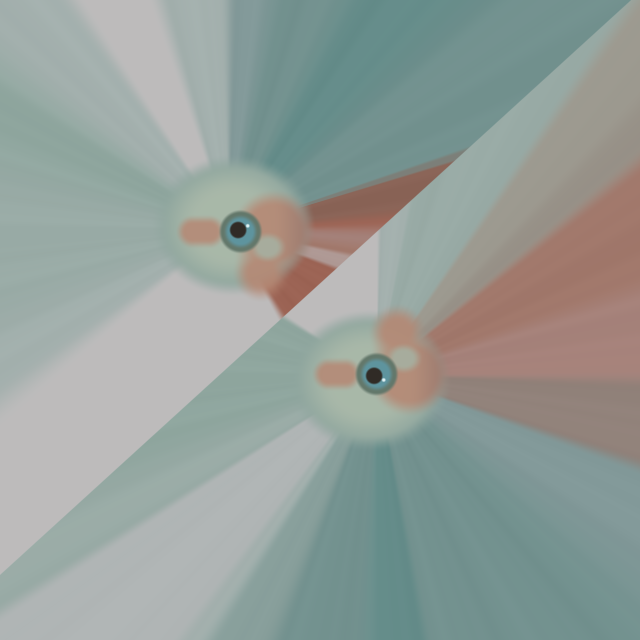
Reproduce this background procedurally as a Shadertoy shader.

```glsl
// Two soft round eyes with fans of muted rays, split by a diagonal seam.

const vec3 WHITE  = vec3(0.74, 0.735, 0.735);
const vec3 SILVER = vec3(0.69, 0.71, 0.71);
const vec3 MIST   = vec3(0.64, 0.69, 0.68);
const vec3 PALE   = vec3(0.60, 0.67, 0.65);
const vec3 SAGE   = vec3(0.56, 0.65, 0.62);
const vec3 SLATE  = vec3(0.51, 0.60, 0.60);
const vec3 TEAL   = vec3(0.45, 0.57, 0.56);
const vec3 DEEP   = vec3(0.395, 0.55, 0.54);
const vec3 TAUPE  = vec3(0.61, 0.60, 0.56);
const vec3 UMBER  = vec3(0.57, 0.51, 0.48);
const vec3 ROSE   = vec3(0.65, 0.51, 0.48);
const vec3 RUST   = vec3(0.63, 0.47, 0.42);
const vec3 BRICK  = vec3(0.61, 0.39, 0.33);
const vec3 BROWN  = vec3(0.54, 0.39, 0.34);
const vec3 PEACH  = vec3(0.71, 0.53, 0.45);

// Angle in degrees, wrapped to start at the given direction
float angleFrom(vec2 p, float start) {
    return start + mod(degrees(atan(p.y, p.x)) - start, 360.0);
}

// Change to the next ray colour around one angle
void turn(inout vec3 c, vec3 next, float a, float at, float soft) {
    c = mix(c, next, smoothstep(at - soft, at + soft, a));
}

// Coverage of a shape from its signed distance
float cover(float d, float soft) {
    return 1.0 - smoothstep(-soft, soft, d);
}

float smoothUnion(float a, float b, float k) {
    float h = clamp(0.5 + 0.5 * (b - a) / k, 0.0, 1.0);
    return mix(b, a, h) - k * h * (1.0 - h);
}

// Fine streaks from layered sines of the angle
float streaks(float a) {
    float r = radians(a);
    return 0.005 * (sin(r * 23.0) + 0.6 * sin(r * 47.0 + 1.3) + 0.4 * sin(r * 91.0 + 2.1));
}

vec3 upperRays(vec2 p) {
    float a = angleFrom(p, -75.0);
    vec3 c = WHITE;
    turn(c, BRICK, a, -59.0, 3.0);
    turn(c, mix(ROSE, WHITE, 0.4), a, -20.0, 1.5);
    turn(c, RUST, a, -12.0, 1.5);
    turn(c, ROSE, a, -7.0, 3.0);
    turn(c, BRICK, a, 0.0, 3.5);
    turn(c, BROWN, a, 5.0, 3.0);
    turn(c, mix(BROWN, TEAL, 0.6), a, 16.8, 0.4);
    turn(c, TEAL, a, 18.7, 0.5);
    turn(c, DEEP, a, 43.0, 7.0);
    turn(c, TEAL, a, 63.0, 5.0);
    turn(c, SLATE, a, 80.0, 4.0);
    turn(c, MIST, a, 90.0, 2.5);
    turn(c, WHITE, a, 107.0, 2.5);
    turn(c, MIST, a, 124.5, 2.5);
    turn(c, SAGE, a, 144.0, 6.0);
    turn(c, PALE, a, 164.0, 9.0);
    turn(c, MIST, a, 203.0, 10.0);
    turn(c, WHITE, a, 217.0, 4.0);
    return c + streaks(a) * smoothstep(WHITE.r, MIST.r, c.r);
}

vec3 lowerRays(vec2 p) {
    float a = angleFrom(p, -240.0);
    vec3 c = WHITE;
    turn(c, SAGE, a, -212.0, 2.0);
    turn(c, PALE, a, -159.0, 6.0);
    turn(c, SILVER, a, -147.8, 1.2);
    turn(c, MIST, a, -126.5, 1.5);
    turn(c, mix(SLATE, SAGE, 0.5), a, -122.5, 2.0);
    turn(c, TEAL, a, -111.0, 2.5);
    turn(c, DEEP, a, -92.0, 3.0);
    turn(c, TEAL, a, -79.5, 1.5);
    turn(c, SLATE, a, -39.0, 7.0);
    turn(c, UMBER, a, -19.0, 2.0);
    turn(c, ROSE, a, -1.0, 2.5);
    turn(c, RUST, a, 18.0, 3.0);
    turn(c, mix(UMBER, TAUPE, 0.7), a, 39.0, 2.0);
    turn(c, TAUPE, a, 46.0, 3.0);
    turn(c, PALE, a, 55.5, 1.5);
    turn(c, MIST, a, 79.0, 1.0);
    turn(c, WHITE, a, 89.0, 1.2);
    return c + streaks(a) * smoothstep(WHITE.r, MIST.r, c.r);
}

// Soft body, peach markings and eye; one unit is the eye radius
vec3 softEye(vec3 c, vec2 p) {
    float body = length((p - vec2(-0.35, 0.3)) / vec2(3.8, 3.3));
    vec3 skin = mix(vec3(0.66, 0.72, 0.66), SAGE, smoothstep(0.45, 1.0, body));
    c = mix(c, skin, cover(body - 0.92, 0.13));

    float patches = smoothUnion(length(p - vec2(1.6, 0.0)) - 1.65,
                                length(p - vec2(1.0, -2.0)) - 1.0, 0.6);
    vec3 blush = mix(PEACH, RUST, smoothstep(1.5, 3.3, p.x));
    c = mix(c, blush, 0.88 * cover(patches, 0.45));
    float pale = length((p - vec2(1.3, -0.75)) / vec2(1.1, 0.9)) - 0.62;
    c = mix(c, vec3(0.65, 0.69, 0.63), 0.9 * cover(pale, 0.25));
    float bar = length(vec2(max(abs(p.x + 1.9) - 0.4, 0.0), p.y)) - 0.6;
    c = mix(c, PEACH, 0.85 * cover(bar, 0.25));

    float r = length(p);
    c = mix(c, vec3(0.39, 0.47, 0.42), cover(r - 0.98, 0.1));
    c = mix(c, vec3(0.37, 0.58, 0.62), cover(r - 0.7, 0.14));
    c = mix(c, vec3(0.19, 0.17, 0.15), cover(length(p - vec2(-0.12, 0.08)) - 0.39, 0.06));
    return mix(c, vec3(0.88, 0.95, 0.96), cover(length(p - vec2(0.34, 0.28)) - 0.08, 0.05));
}

void mainImage(out vec4 fragColor, in vec2 fragCoord) {
    float size = min(iResolution.x, iResolution.y);
    vec2 uv = (fragCoord - 0.5 * iResolution.xy) / size + 0.5;
    const float EYE = 0.0326;

    vec3 upper = softEye(upperRays(uv - vec2(0.358, 0.642)), (uv - vec2(0.376, 0.638)) / EYE);
    vec2 mirrored = (uv - vec2(0.5885, 0.4154)) * vec2(1.0, -1.0);
    vec3 lower = softEye(lowerRays(uv - vec2(0.5885, 0.414)), mirrored / EYE);

    // Diagonal seam between the halves
    float seam = (uv.y - 0.1016 - 0.911 * uv.x) / length(vec2(0.911, 1.0));
    float soft = 0.75 / size;
    fragColor = vec4(mix(lower, upper, smoothstep(-soft, soft, seam)), 1.0);
}
```
